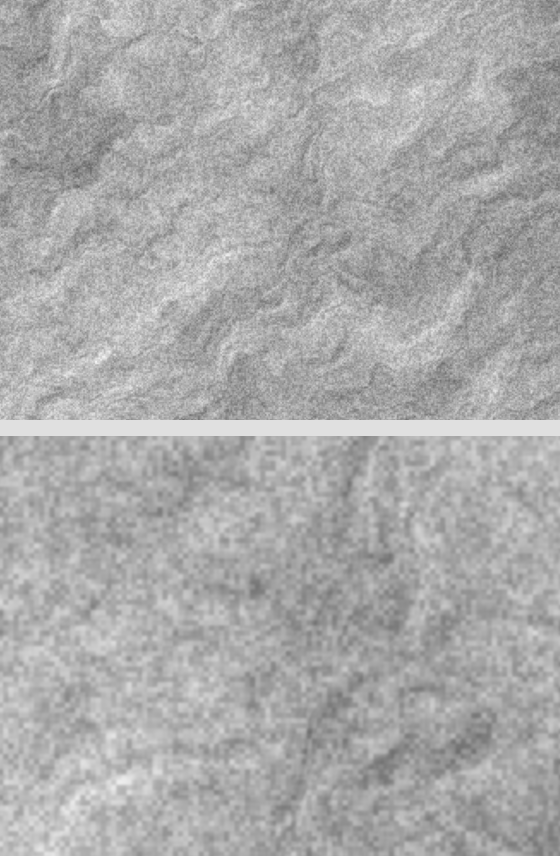
Top: the whole. Bottom: its middle third, enlarged.
Reproduce this texture procedurally as a WebGL 2 fragment shader.

```glsl
#version 300 es
precision highp float;
// Weathered grey surface: soft clouds and dark blotches under slanted, streaky relief.
// Warped fractal value noise is stretched along one direction and lit from the
// upper left by differencing its height; fine two-scale grain covers everything.

uniform vec2 u_resolution;
out vec4 fragColor;

// Tone
const float BASE_GREY = 0.69;
const float CLOUD_GAIN = 0.25;
const float BLOTCH_DEPTH = 0.055;
const float HEIGHT_GAIN = 0.12;
const float RELIEF_GAIN = 0.75;
const float TILT_GAIN = 0.025;

// Shape, in units of the canvas height
const float STREAK_ANGLE = 0.66;
const vec2 STREAK_SCALE = vec2(4.2, 8.5);
const vec2 CLOUD_SCALE = vec2(2.4, 3.8);
const vec2 BLOTCH_SCALE = vec2(3.6, 5.2);
const float WARP_SCALE = 5.0;
const float WARP_AMOUNT = 0.22;
const float LIGHT_STEP = 0.012;

// Grain: cells per canvas height and strength, fine then coarse
const vec2 GRAIN_SCALE = vec2(245.0, 135.0);
const vec2 GRAIN_GAIN = vec2(0.15, 0.10);

// Integer hash of a lattice cell, from 0 to 1
float hash(ivec2 cell) {
    uvec2 v = uvec2(cell) * 1664525u + 1013904u;
    v.x += v.y * 1664525u;
    v.y += v.x * 1664525u;
    v ^= v >> 16u;
    v.x += v.y * 1664525u;
    v.y += v.x * 1664525u;
    v ^= v >> 16u;
    return float(v.x >> 8u) / 16777216.0;
}

// Smooth value noise, centred on zero
float noise(vec2 p) {
    ivec2 cell = ivec2(floor(p));
    vec2 f = fract(p);
    vec2 w = f * f * f * (f * (f * 6.0 - 15.0) + 10.0);
    float low = mix(hash(cell), hash(cell + ivec2(1, 0)), w.x);
    float high = mix(hash(cell + ivec2(0, 1)), hash(cell + ivec2(1, 1)), w.x);
    return mix(low, high, w.y) - 0.5;
}

// Fractal sum of noise, normalised by its total weight
float fbm(vec2 p) {
    float sum = 0.0, total = 0.0, weight = 1.0;
    for (int octave = 0; octave < 5; octave++) {
        sum += weight * noise(p);
        total += weight;
        weight *= 0.55;
        p = p * 2.03 + vec2(17.3, 9.7);
    }
    return sum / total;
}

// Stretched surface height
float surfaceHeight(vec2 q) {
    return fbm(q * STREAK_SCALE + 31.0);
}

void main() {
    vec2 p = gl_FragCoord.xy / u_resolution.y;
    vec2 centred = p - 0.5 * u_resolution / u_resolution.y;

    // Axes along and across the streaks, bent by a slow warp
    vec2 along = vec2(cos(STREAK_ANGLE), sin(STREAK_ANGLE));
    vec2 across = vec2(-along.y, along.x);
    vec2 q = vec2(dot(p, along), dot(p, across));
    vec2 warp = vec2(fbm(p * WARP_SCALE + 3.0), fbm(p * WARP_SCALE + 57.0));
    q += WARP_AMOUNT * warp;

    // Broad clouds and darker ragged blotches
    float cloud = fbm(q * CLOUD_SCALE + 11.0);
    float blotch = smoothstep(0.03, 0.19, fbm(q * BLOTCH_SCALE + 83.0));

    // Relief lit from the upper left
    float height = surfaceHeight(q);
    float relief = height - surfaceHeight(q + vec2(0.0, LIGHT_STEP));

    // Fine grain on unbent axes
    float grain = GRAIN_GAIN.x * noise(p * GRAIN_SCALE.x)
                + GRAIN_GAIN.y * noise(p * GRAIN_SCALE.y + 211.0);

    float grey = BASE_GREY + CLOUD_GAIN * cloud - BLOTCH_DEPTH * blotch;
    grey += HEIGHT_GAIN * height + RELIEF_GAIN * relief + grain;
    grey -= TILT_GAIN * (centred.x + centred.y);
    fragColor = vec4(vec3(clamp(grey, 0.0, 1.0)), 1.0);
}
```
